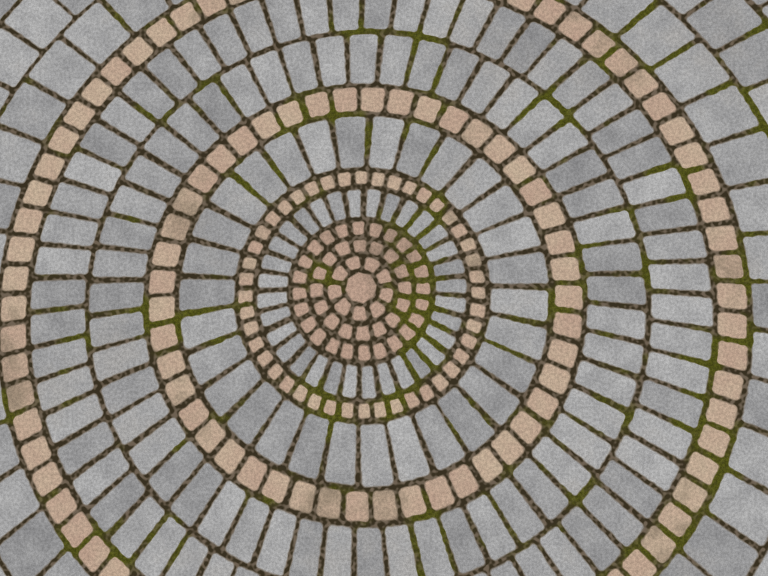
Write a Shadertoy shader that draws this pattern.

```glsl
// Mossy paving: concentric rings of grey and tan setts around an octagonal stone.

const vec2  HUB          = vec2(-0.040, 0.0017); // hub offset from canvas centre
const vec2  DRIFT_LINEAR = vec2(0.0, -0.047);    // ring centres slide with radius,
const vec2  DRIFT_SQUARE = vec2(0.053, -0.090);  // as seen by a tilted camera
const float JOINT        = 0.0030;               // half width of a joint
const float ROUNDING     = 0.0085;
const float TAU          = 6.2831853;

const vec3 GREY_LIGHT = vec3(0.69, 0.69, 0.69);
const vec3 GREY_DARK  = vec3(0.53, 0.53, 0.535);
const vec3 TAN_LIGHT  = vec3(0.75, 0.67, 0.58);
const vec3 TAN_PINK   = vec3(0.71, 0.60, 0.53);
const vec3 STAIN      = vec3(0.43, 0.38, 0.32);
const vec3 SOIL       = vec3(0.22, 0.19, 0.13);
const vec3 MOSS       = vec3(0.31, 0.32, 0.09);

// Per ring: outer radius, stone count, angular shift in stones, 1 for tan
const int RINGS = 14;
const float OUTER[RINGS] = float[](0.029, 0.061, 0.092, 0.125, 0.186, 0.219, 0.326,
                                   0.381, 0.488, 0.597, 0.653, 0.764, 0.877, 1.02);
const float COUNT[RINGS] = float[](8., 9., 16., 24., 32., 44., 30.,
                                   46., 50., 62., 77., 50., 58., 66.);
const float SHIFT[RINGS] = float[](0.3, 0.58, 0.92, 0.84, 0.62, 0.92, 0.64,
                                   0.28, 0.90, 0.25, 0.30, 0.03, 0.5, 0.2);
const float IS_TAN[RINGS] = float[](1., 1., 1., 1., 0., 1., 0.,
                                    1., 0., 0., 1., 0., 0., 0.);

float hash(vec2 p) {
    vec3 q = fract(p.xyx * 0.1031);
    q += dot(q, q.yzx + 33.33);
    return fract((q.x + q.y) * q.z);
}

float corner(vec2 cell, vec2 f, vec2 o) {
    float a = TAU * hash(cell + o + 50.0);
    return dot(vec2(cos(a), sin(a)), f - o);
}

// Gradient noise, roughly -0.7 to 0.7
float noise(vec2 p) {
    vec2 c = floor(p), f = fract(p);
    vec2 u = f * f * f * (f * (f * 6.0 - 15.0) + 10.0);
    return mix(mix(corner(c, f, vec2(0, 0)), corner(c, f, vec2(1, 0)), u.x),
               mix(corner(c, f, vec2(0, 1)), corner(c, f, vec2(1, 1)), u.x), u.y);
}

float fbm(vec2 p) {
    float sum = 0.0, amp = 0.6;
    for (int i = 0; i < 4; i++) {
        sum += amp * noise(p);
        p = p * 2.03 + 17.0;
        amp *= 0.55;
    }
    return sum;
}

float roundedBox(vec2 p, vec2 halfSize, float radius) {
    vec2 d = abs(p) - halfSize + radius;
    return length(max(d, 0.0)) + min(max(d.x, d.y), 0.0) - radius;
}

// Undo the drift of the ring centres
vec2 ringSpace(vec2 p) {
    vec2 q = p;
    for (int i = 0; i < 7; i++) {
        float r = length(q);
        q = p - DRIFT_LINEAR * r - DRIFT_SQUARE * r * r;
    }
    return q;
}

// Signed distance to the nearest stone; also gives its id and ring
float stoneDistance(vec2 q, out vec2 id, out int ring) {
    float r = length(q);
    ring = 0;
    for (int i = 0; i < RINGS - 1; i++) if (r > OUTER[i]) ring = i + 1;
    float n = COUNT[ring];
    float turn = atan(q.x, q.y) / TAU * n - SHIFT[ring] + 0.5;
    float across = fract(turn) - 0.5;
    id = vec2(mod(floor(turn), n), float(ring));
    if (ring == 0) {
        id = vec2(0.0);
        return r * cos(across * TAU / n) - OUTER[0] + JOINT;
    }
    float inner = OUTER[ring - 1];
    float middle = 0.5 * (inner + OUTER[ring]);
    vec2 halfSize = vec2(0.5 * TAU * mix(r, middle, 0.25) / n, 0.5 * (OUTER[ring] - inner));
    vec2 wobble = vec2(hash(id + 3.0), hash(id + 8.0)) - 0.5;
    vec2 local = vec2(across * TAU * r / n, r - middle) - wobble * 0.0022;
    float gap = JOINT + 0.001 * hash(id + 21.0);
    return roundedBox(local, halfSize - gap, min(ROUNDING, 0.4 * halfSize.x));
}

void mainImage(out vec4 fragColor, in vec2 fragCoord) {
    float pixel = 1.0 / iResolution.y;
    vec2 p = (fragCoord - 0.5 * iResolution.xy) * pixel;
    vec2 id;
    int ring;
    float d = stoneDistance(ringSpace(p - HUB), id, ring);
    d += 0.0016 * noise(p * 90.0);

    // Stone face: own shade, blotches, fine grain
    float shade = hash(id + 40.0);
    float blotch = fbm(p * 22.0 + id * 3.0);
    float grain = fbm(p * 190.0);
    float tone = clamp(0.28 + 0.62 * shade + 0.7 * blotch, 0.0, 1.0);
    vec3 tanTone = ring < 4 ? TAN_PINK : mix(TAN_PINK, TAN_LIGHT, tone);
    vec3 stone = mix(mix(GREY_DARK, GREY_LIGHT, tone), tanTone, IS_TAN[ring]);
    float dirt = smoothstep(0.1, 0.55, fbm(p * 3.5 + 4.0) + 0.5 * blotch + 0.25 * (shade - 0.5));
    stone = mix(stone, STAIN, dirt * mix(0.12, 0.5, IS_TAN[ring]));
    stone *= 1.0 + 0.22 * grain;
    stone = mix(stone, STAIN, 0.55 * smoothstep(-0.0035, 0.0, d));

    // Joint: soil and grit, with moss in patches
    vec3 joint = mix(SOIL, STAIN, smoothstep(0.0, 0.6, noise(p * 120.0) + 0.2));
    float moss = smoothstep(0.0, 0.3, fbm(p * 8.0 + 9.0) + 0.12 * p.x);
    joint = mix(joint, MOSS * (1.0 + 0.5 * grain), 0.85 * moss);
    float spread = 0.0022 * moss * (0.5 + noise(p * 70.0));

    float cover = smoothstep(pixel, -pixel, d + spread);
    fragColor = vec4(mix(joint, stone, cover), 1.0);
}
```
